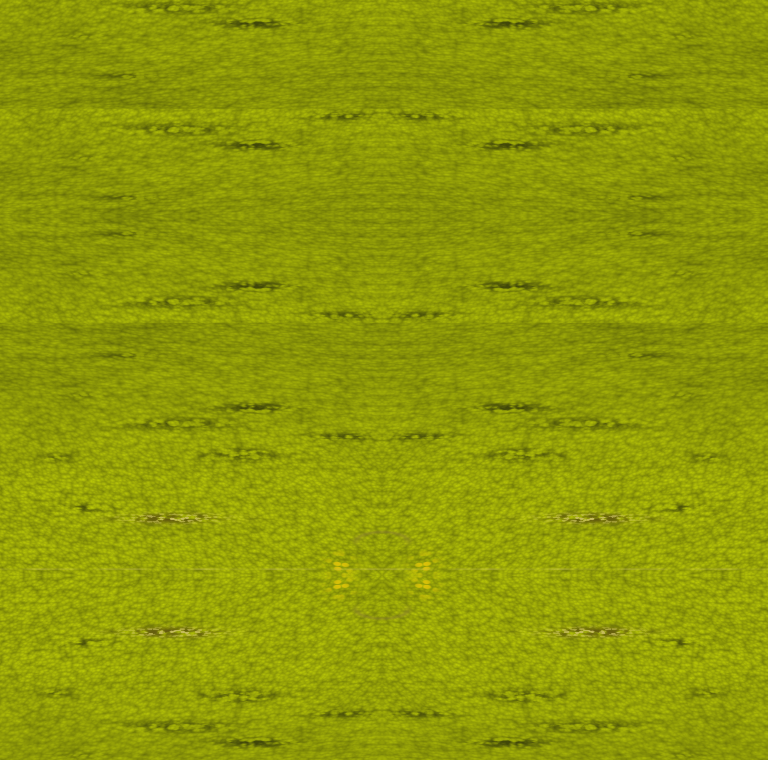
Write a WebGL 1 fragment shader that draws this texture.

```glsl
precision highp float;
// A sunlit lawn: wind-combed streaks far off, rough tufts close by.
// The plane is folded left-right and twice top-bottom into one strip of turf,
// which cellular noise at several stretches shades; soft ellipses add worn spots.

uniform vec2 u_resolution;

// Layout, with depth measured downward from the top edge
const float MIRROR_X = 0.4975;
const float FAR_FOLD = 0.284;
const float NEAR_FOLD = 0.757;
const float SEAM = 0.425;
const float SEAM_SHIFT = 0.160;
const float SCRATCH_DEPTH = 0.749;
const float STREAK_SLOPE = 0.075;

// Palette
const vec3 SHADE = vec3(0.33, 0.36, 0.035);
const vec3 SUNLIT = vec3(0.64, 0.69, 0.03);
const vec3 SOIL = vec3(0.36, 0.31, 0.06);
const vec3 STRAW = vec3(0.78, 0.74, 0.38);
const vec3 PETAL = vec3(0.86, 0.76, 0.03);

// Strength of each noise layer
const float BROAD_AMP = 0.16;
const float STREAK_AMP = 0.34;
const float FINE_AMP = 0.42;
const float TUFT_AMP = 0.50;
const float BLADE_AMP = 0.50;
const float MEAN_CELL = 0.43;

vec2 hash2(vec2 p) {
  vec2 h = vec2(dot(p, vec2(127.1, 311.7)), dot(p, vec2(269.5, 183.3)));
  return fract(sin(h) * 43758.5);
}

// Distance to the nearest jittered cell point
float cellular(vec2 p) {
  vec2 cell = floor(p);
  vec2 local = p - cell;
  float nearest = 4.0;
  for (int j = -1; j <= 1; j++) {
    for (int i = -1; i <= 1; i++) {
      vec2 offset = vec2(float(i), float(j));
      vec2 d = offset + hash2(cell + offset) - local;
      nearest = min(nearest, dot(d, d));
    }
  }
  return sqrt(nearest);
}

// Soft elliptical spot
float spot(vec2 q, vec2 center, vec2 size) {
  vec2 d = (q - center) / size;
  return exp(-dot(d, d));
}

// Thin-growing, shaded places in the turf
float shadedSpots(vec2 q) {
  float m = spot(q, vec2(0.165, 0.537), vec2(0.047, 0.006));
  m += 0.7 * spot(q, vec2(0.265, 0.558), vec2(0.070, 0.007));
  m += 0.8 * spot(q, vec2(0.050, 0.575), vec2(0.040, 0.005));
  m += 0.8 * spot(q, vec2(0.185, 0.598), vec2(0.045, 0.008));
  m += 0.7 * spot(q, vec2(0.425, 0.603), vec2(0.018, 0.005));
  m += 0.7 * spot(q, vec2(0.390, 0.669), vec2(0.035, 0.006));
  m += 0.6 * spot(q, vec2(0.325, 0.468), vec2(0.040, 0.003));
  m += 0.5 * spot(q, vec2(0.390, 0.520), vec2(0.030, 0.003));
  return m;
}

// Colour of the turf strip; q.x is distance from the axis, q.y is depth
vec3 turf(vec2 q) {
  float near = smoothstep(0.49, 0.64, q.y);
  float slope = STREAK_SLOPE * (1.0 - near);
  float w = q.y + slope * sqrt(q.x * q.x + 0.002);

  float broad = cellular(vec2(q.x * 7.0, w * 26.0)) - MEAN_CELL;
  float streak = cellular(vec2(q.x * 20.0, w * 125.0) + 9.0) - MEAN_CELL;
  float fine = cellular(vec2(q.x * 85.0, w * 290.0) + 31.0) - MEAN_CELL;
  float tuft = cellular(vec2(q.x * 70.0 + q.y * 22.0, q.y * 125.0) + 57.0) - MEAN_CELL;
  float blade = cellular(vec2(q.x * 180.0 + q.y * 60.0, q.y * 240.0) + 83.0) - MEAN_CELL;

  // Overall light rises from the far strip to the near one
  float tone = 0.62 + 0.10 * smoothstep(0.42, 0.54, q.y)
             + 0.12 * smoothstep(0.53, 0.62, q.y);
  tone -= BROAD_AMP * broad;
  tone -= mix(STREAK_AMP, 0.10, near) * streak + FINE_AMP * (1.0 - 0.6 * near) * fine;
  tone -= mix(0.12, TUFT_AMP, near) * tuft + mix(0.22, BLADE_AMP, near) * blade;

  // Shaded spots break up along the streaks and tufts
  float ragged = smoothstep(-0.22, 0.20, 0.6 * streak + 0.6 * tuft + 0.5 * fine);
  tone -= 0.95 * ragged * shadedSpots(q);
  vec3 color = mix(SHADE, SUNLIT, clamp(tone, -0.25, 1.28));

  // Bare soil with dry straw
  float bare = spot(q, vec2(0.273, 0.682), vec2(0.062, 0.006));
  color = mix(color, SOIL, 0.9 * ragged * bare);
  color = mix(color, STRAW, bare * smoothstep(0.02, -0.25, fine + 0.5 * blade));

  // Faint worn ring and scattered petals beside the axis
  float ringDist = abs(length((q - vec2(0.0, 0.713)) / vec2(0.034, 0.013)) - 1.0);
  float ring = exp(-ringDist * ringDist * 50.0) * smoothstep(0.722, 0.706, q.y);
  color = mix(color, mix(SOIL, STRAW, 0.4), 0.5 * ring);
  float petals = spot(q, vec2(0.055, 0.743), vec2(0.016, 0.014));
  return mix(color, PETAL, petals * smoothstep(0.02, -0.20, tuft));
}

void main() {
  vec2 uv = gl_FragCoord.xy / u_resolution;
  float pixel = 1.0 / u_resolution.y;
  float top = 1.0 - uv.y;
  float depth = FAR_FOLD + abs(top - FAR_FOLD);
  depth = NEAR_FOLD - abs(depth - NEAR_FOLD);
  vec2 q = vec2(abs(uv.x - MIRROR_X), depth);

  // The far strip repeats the near one beyond the seam
  float pastSeam = smoothstep(SEAM - pixel, SEAM + pixel, depth);
  vec3 color = mix(turf(q + vec2(0.0, SEAM_SHIFT)), turf(q), pastSeam);

  // Pale broken scratch across the near turf
  float scratch = 1.0 - smoothstep(0.0005, 0.0005 + pixel, abs(top - SCRATCH_DEPTH));
  float broken = 0.5 + 0.3 * sin(q.x * 61.0) + 0.2 * sin(q.x * 143.0);
  color = mix(color, STRAW, 0.4 * scratch * broken);
  gl_FragColor = vec4(color, 1.0);
}
```
